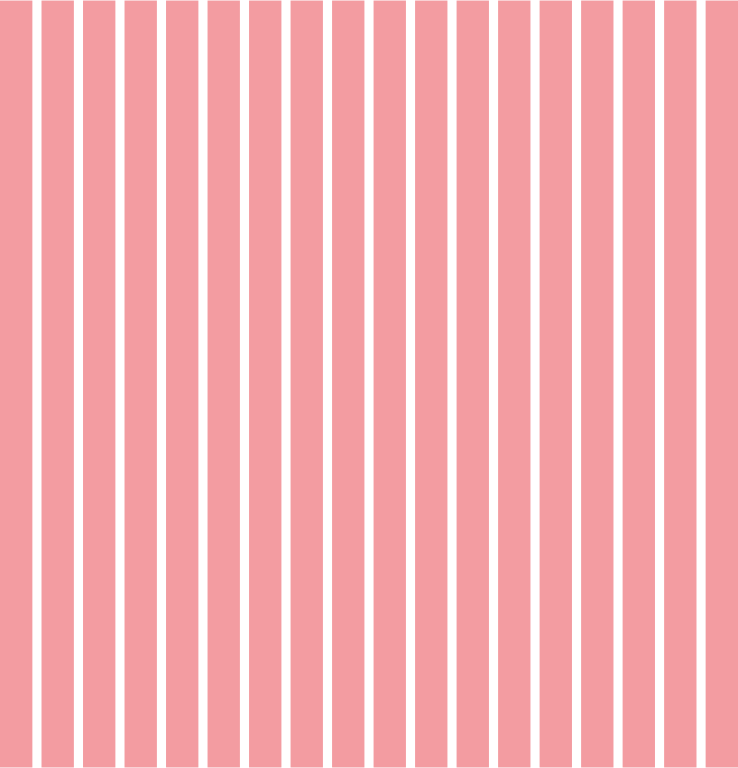
Write a Shadertoy shader that draws this pattern.

```glsl
// Upright pink bars on white, evenly spaced and flush with both side edges.
// One bar is a signed distance in a repeated cell; its coverage over a pixel
// blends the two flat colours. A hairline of white trims top and bottom.

#define BAR_COUNT 18.0
#define BAR_FILL 0.78       // bar width as a share of one repeat
#define TRIM 0.0007         // white hairline, as a share of the height
#define BAR_COLOR vec3(0.953, 0.612, 0.632)
#define GAP_COLOR vec3(1.0)

// Share of a pixel lying inside an edge at the given signed distance.
float coverage(float dist, float pixel) {
    return clamp(0.5 - dist / pixel, 0.0, 1.0);
}

// Signed distance to the nearest bar, in canvas widths.
float barDistance(float x) {
    // The last bar has no gap after it, so the row ends with a bar.
    float pitch = 1.0 / (BAR_COUNT - 1.0 + BAR_FILL);
    float halfBar = 0.5 * BAR_FILL * pitch;
    float fromCenter = (fract((x - halfBar) / pitch + 0.5) - 0.5) * pitch;
    return abs(fromCenter) - halfBar;
}

void mainImage(out vec4 fragColor, in vec2 fragCoord) {
    vec2 uv = fragCoord / iResolution.xy;
    vec2 pixel = 1.0 / iResolution.xy;

    float bar = coverage(barDistance(uv.x), pixel.x);
    float body = coverage(abs(uv.y - 0.5) - (0.5 - TRIM), pixel.y);

    fragColor = vec4(mix(GAP_COLOR, BAR_COLOR, bar * body), 1.0);
}
```
